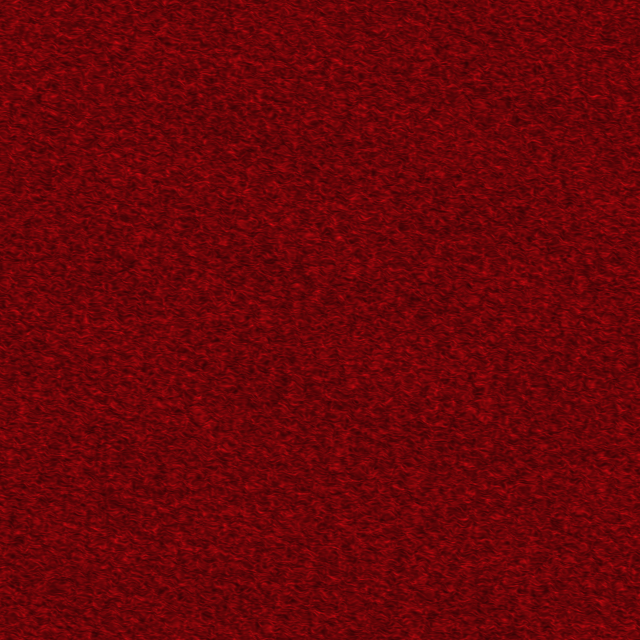
Reproduce this texture procedurally as a Shadertoy shader.

```glsl
vec2 randomGradient(vec2 cell) {
    vec3 h = fract(cell.xyx * vec3(0.1031, 0.1030, 0.0973));
    h += dot(h, h.yzx + 33.33);
    float angle = 6.2832 * fract((h.x + h.y) * h.z);
    return vec2(cos(angle), sin(angle));
}

float gradientNoise(vec2 p) {
    vec2 cell = floor(p);
    vec2 f = p - cell;
    vec2 fade = f * f * f * (f * (f * 6.0 - 15.0) + 10.0);
    float a = dot(randomGradient(cell), f);
    float b = dot(randomGradient(cell + vec2(1, 0)), f - vec2(1, 0));
    float c = dot(randomGradient(cell + vec2(0, 1)), f - vec2(0, 1));
    float d = dot(randomGradient(cell + vec2(1, 1)), f - vec2(1, 1));
    return mix(mix(a, b, fade.x), mix(c, d, fade.x), fade.y);
}

// Axes along and across a grain that falls towards the right
vec2 grainAxes(vec2 p, float tilt) {
    float c = cos(tilt), s = sin(tilt);
    return vec2(c * p.x - s * p.y, s * p.x + c * p.y);
}

void mainImage(out vec4 fragColor, in vec2 fragCoord) {
    vec2 uv = fragCoord / iResolution.y;

    // Gentle bending of the fibres
    vec2 bend = vec2(gradientNoise(uv * 45.0 + 17.0), gradientNoise(uv * 60.0 + 71.0));
    vec2 p = uv + bend * vec2(0.006, 0.005);

    // Tufts and the shorter strands inside them
    float tuft = gradientNoise(grainAxes(p, 0.38) * vec2(48, 100) + 130.0);
    float strand = gradientNoise(grainAxes(p, 0.2) * vec2(85, 190) + 310.0);

    // Fine fibres: soft grain plus thin bright ridges
    vec2 q = grainAxes(p, 0.14);
    float grain = gradientNoise(q * vec2(150, 310) + 530.0);
    float ridge = 0.2 - abs(gradientNoise(q * vec2(95, 215) + 770.0));

    // Faint wide shading of the cloth
    float shading = gradientNoise(grainAxes(uv, 0.3) * vec2(5, 11) + 40.0);

    float nap = 2.0 * tuft + 1.8 * strand + 2.2 * grain + 3.0 * ridge + 0.4 * shading;
    float red = min(0.403 * exp(0.21 * nap), 0.9);

    vec3 dye = vec3(1.0, 0.05, 0.08);
    fragColor = vec4(red * dye, 1.0);
}
```
